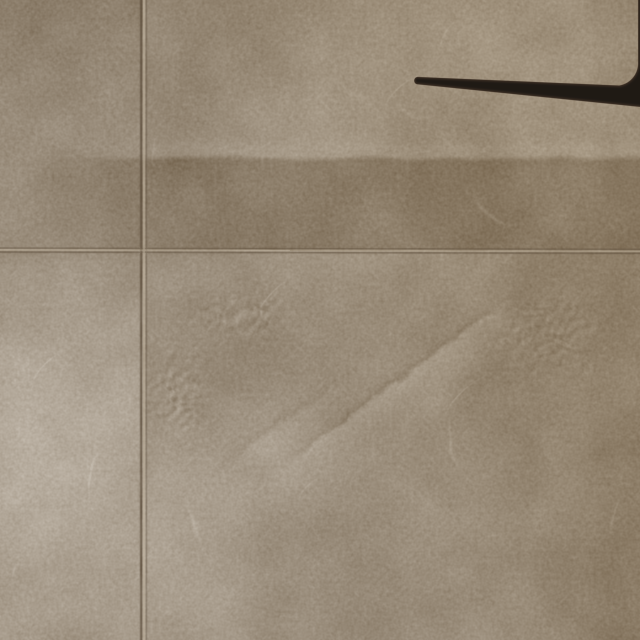
Give the GLSL for this texture, as a three.js fragment shader.

```glsl
// Worn stone wall tiles meeting at one cross of pressed joints, under a shadow band and a dark bracket.
// One tone value is built from broad light pools and gradient noise, then mapped to colour;
// the joints, vein, scratches and bracket come from distance functions.
varying vec2 vUv;

vec2 hash2(vec2 p) {
  vec3 q = fract(vec3(p.xyx) * vec3(0.1031, 0.1030, 0.0973));
  q += dot(q, q.yzx + 33.33);
  return fract((q.xx + q.yz) * q.zy);
}

float corner(vec2 cell, vec2 f, vec2 o) {
  return dot(hash2(cell + o) * 2.0 - 1.0, f - o);
}

float gradientNoise(vec2 p) {
  vec2 i = floor(p), f = fract(p);
  vec2 u = f * f * f * (f * (f * 6.0 - 15.0) + 10.0);
  return mix(mix(corner(i, f, vec2(0.0)), corner(i, f, vec2(1.0, 0.0)), u.x),
             mix(corner(i, f, vec2(0.0, 1.0)), corner(i, f, vec2(1.0)), u.x), u.y);
}

float fbm(vec2 p) {
  float sum = 0.0, amp = 0.5;
  for (int i = 0; i < 5; i++) {
    sum += amp * gradientNoise(p);
    p = mat2(1.6, 1.2, -1.2, 1.6) * p + 17.3;
    amp *= 0.55;
  }
  return sum;
}

// Soft elliptical spot
float pool(vec2 p, vec2 center, vec2 size) {
  vec2 q = (p - center) / size;
  return exp(-dot(q, q));
}

// Soft thin line
float line(float d, float width) {
  return exp(-d * d / (width * width));
}

// Light mineral vein: sharp upper edge, fading away below
float vein(vec2 p, vec2 start, float len, float wobble) {
  vec2 q = p - start;
  float along = dot(q, vec2(0.803, 0.596)) / len;
  float d = dot(q, vec2(-0.596, 0.803)) + wobble;
  float span = smoothstep(-0.1, 0.3, along) * (1.0 - smoothstep(0.75, 1.1, along));
  float glow = (1.0 - smoothstep(-0.005, 0.004, d)) * exp(min(d, 0.0) * 17.0);
  return span * (glow - 0.5 * line(d - 0.004, 0.005));
}

// Short curved scuffs scattered over the wall
float scratches(vec2 p) {
  float sum = 0.0;
  for (int i = 0; i < 22; i++) {
    float id = float(i);
    vec2 center = hash2(vec2(id, 4.7)), r = hash2(vec2(id, 19.1));
    float angle = 0.7 + 2.0 * r.x;
    vec2 dir = vec2(cos(angle), sin(angle)), q = p - center;
    float along = dot(q, dir) / (0.012 + 0.022 * r.y);
    float across = dot(q, vec2(-dir.y, dir.x)) + 0.003 * along * along;
    sum += exp(-along * along) * line(across, 0.0015 + 0.002 * r.x) * (0.3 + 0.7 * r.y);
  }
  return sum;
}

// Tapered bar with a filleted upright at the right edge
float bracket(vec2 p) {
  vec2 tip = vec2(0.653, 0.874), axis = vec2(0.347, -0.025);
  float t = clamp(dot(p - tip, axis) / dot(axis, axis), 0.0, 1.0);
  float bar = length(p - tip - axis * t) - mix(0.0058, 0.016, t);
  vec2 c = vec2(0.962, 0.901);
  float fillet = max(0.035 - length(p - c), max(max(c.x - p.x, p.y - c.y), 0.849 - p.y));
  float upright = max(0.997 - p.x, 0.849 - p.y);
  return min(bar, min(fillet, upright));
}

void main() {
  vec2 p = vUv;
  float jointX = p.x - 0.2228, jointY = p.y - 0.6085 + 0.002 * (p.x - 0.5);
  vec2 tile = step(vec2(0.0), vec2(jointX, jointY));
  vec2 s = p + tile * vec2(5.3, 8.1);
  float lower = 1.0 - tile.y;

  // Broad light and cloudy stone
  float tone = 0.42 + 0.10 * lower * (1.0 - tile.x);
  tone += 0.40 * pool(p, vec2(0.03, 0.27), vec2(0.25, 0.26));
  tone += 0.14 * pool(p, vec2(0.42, 0.14), vec2(0.28, 0.2));
  tone += 0.16 * pool(p, vec2(0.72, 0.86), vec2(0.34, 0.16));
  tone -= 0.16 * lower * smoothstep(0.65, 1.0, p.x);
  tone -= 0.12 * pool(p, vec2(0.0, 1.0), vec2(0.2, 0.25));
  tone -= 0.10 * pool(p, vec2(0.64, 0.90), vec2(0.04));
  tone += 0.55 * fbm(s * 4.0) + 0.30 * fbm(s * 13.0 + 31.0);
  tone += 0.22 * gradientNoise(p * 150.0) + 0.16 * gradientNoise(p * 260.0);

  // Shadow band above the joint, with a wavering top edge
  float bandEdge = p.y - 0.754 - 0.005 * gradientNoise(vec2(p.x * 14.0, 2.5));
  float bandSide = smoothstep(0.05, 0.3, p.x);
  float band = tile.y * (1.0 - smoothstep(-0.007, 0.004, bandEdge));
  tone -= band * bandSide * (0.27 + 0.16 * exp(min(bandEdge, 0.0) * 40.0));
  tone += 0.10 * bandSide * line(bandEdge - 0.012, 0.012);
  tone -= 0.12 * lower * exp(jointY * 35.0) * (1.0 - smoothstep(0.3, 0.5, p.x));

  // Veins, scuffs and rough embossed patches
  float wobble = 0.022 * fbm(p * 18.0);
  tone += lower * tile.x * (0.28 * vein(p, vec2(0.44, 0.27), 0.44, wobble)
                          + 0.13 * vein(p, vec2(0.34, 0.262), 0.25, wobble));
  tone += 0.26 * scratches(p + 0.006 * gradientNoise(p * 30.0));
  float rough = pool(p, vec2(0.38, 0.51), vec2(0.06, 0.03)) + pool(p, vec2(0.28, 0.38), vec2(0.04, 0.07))
              + 0.7 * pool(p, vec2(0.85, 0.48), vec2(0.08, 0.05));
  vec2 grain = p * 85.0 + 2.0 * gradientNoise(p * 24.0);
  tone += lower * rough * 0.65 * (gradientNoise(grain) - gradientNoise(grain + vec2(-0.3, 0.35)));

  vec3 stone = mix(vec3(0.50, 0.44, 0.36), vec3(0.72, 0.68, 0.625), clamp(tone, -0.25, 1.15));
  stone *= mix(vec3(1.0), vec3(1.0, 0.985, 0.95), smoothstep(0.5, 1.3, p.x + 0.5 * p.y));

  // Pressed joints: dark grooves beside a light ridge
  float wear = 0.85 + 0.3 * gradientNoise(p * 22.0);
  float groove = max(line(jointX + 0.0022, 0.0021), 0.45 * line(jointX - 0.006, 0.0016));
  groove = max(groove, max(0.6 * line(jointY - 0.0028, 0.0015), 0.65 * line(jointY + 0.0032, 0.0017)));
  float ridge = max(line(jointX - 0.0022, 0.0018), 0.75 * line(jointY, 0.0018));
  stone = mix(stone, vec3(0.33, 0.27, 0.20), 0.8 * groove * wear);
  stone = mix(stone, vec3(0.76, 0.71, 0.63), 0.75 * ridge * wear);

  // Dark bracket with a faint lit rim
  float d = bracket(p);
  vec3 metal = mix(vec3(0.12, 0.10, 0.08), vec3(0.22, 0.17, 0.13), line(d, 0.003));
  gl_FragColor = vec4(mix(metal, stone, smoothstep(-0.0012, 0.0012, d)), 1.0);
}
```
